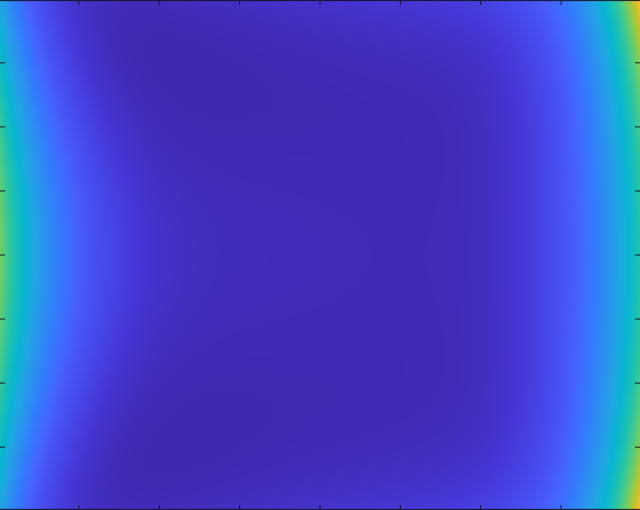
This background is drawn by a Shadertoy shader. Its source:

```glsl
// Draws a smooth heat map of a two-sided valley, framed by thin axis ticks.
#define LEFT_RISE vec2(0.62, 0.39)   // height at mid row, at top and bottom
#define RIGHT_RISE vec2(0.52, 0.72)
#define LEFT_POWER vec2(5.0, 8.0)    // steepness at mid row, at top and bottom
#define RIGHT_POWER vec2(5.0, 6.0)
#define FLOOR_LEVEL 0.022
#define TICK_STEP 0.1256             // share of each axis
#define TICK_LENGTH 0.0095           // share of the height
#define LINE_WIDTH 0.0022
#define INK vec3(0.07, 0.06, 0.12)

const int LAST = 13;
const float SCALE_TOP = 0.8254;
const vec3 heatColors[14] = vec3[14](
    vec3(0.242, 0.150, 0.660), vec3(0.271, 0.215, 0.836),
    vec3(0.281, 0.301, 0.941), vec3(0.270, 0.389, 0.991),
    vec3(0.196, 0.485, 0.989), vec3(0.169, 0.570, 0.936),
    vec3(0.125, 0.646, 0.888), vec3(0.030, 0.708, 0.816),
    vec3(0.096, 0.750, 0.712), vec3(0.216, 0.784, 0.592),
    vec3(0.391, 0.803, 0.435), vec3(0.617, 0.788, 0.261),
    vec3(0.820, 0.750, 0.154), vec3(0.973, 0.730, 0.239));

vec3 heatColor(float level) {
    float t = clamp(level / SCALE_TOP, 0.0, 1.0) * float(LAST);
    int i = min(int(t), LAST - 1);
    return mix(heatColors[i], heatColors[i + 1], t - float(i));
}

// Height of the surface; p runs from -1 to 1 on both axes.
float surface(vec2 p) {
    float w = p.y * p.y;
    float ground = FLOOR_LEVEL - 0.05 * w + 0.08 * w * w
                 + p.x * (0.07 * w - 0.012);
    vec2 rise = p.x < 0.0 ? LEFT_RISE : RIGHT_RISE;
    vec2 power = p.x < 0.0 ? LEFT_POWER : RIGHT_POWER;
    return ground + mix(rise.x, rise.y, w)
                  * pow(abs(p.x), mix(power.x, power.y, w));
}

// Soft coverage of a signed distance, over one pixel.
float cover(float d, float pixel) {
    return clamp(0.5 - d / pixel, 0.0, 1.0);
}

void mainImage(out vec4 fragColor, in vec2 fragCoord) {
    vec2 uv = fragCoord / iResolution.xy;
    float pixel = 1.0 / iResolution.y;
    vec2 size = vec2(iResolution.x / iResolution.y, 1.0);
    vec3 color = heatColor(surface(uv * 2.0 - 1.0));

    // Ticks along all four sides
    vec2 cell = (uv - 0.5) / TICK_STEP;
    vec2 toTick = abs(cell - round(cell)) * TICK_STEP * size;
    vec2 toSide = min(uv, 1.0 - uv) * size;
    vec2 tick = max(toTick - 0.5 * LINE_WIDTH, toSide.yx - TICK_LENGTH);
    float ink = max(cover(tick.x, pixel), cover(tick.y, pixel));

    // Rules at the top and bottom
    ink = max(ink, cover(toSide.y - LINE_WIDTH, pixel));

    fragColor = vec4(mix(color, INK, 0.85 * ink), 1.0);
}
```
